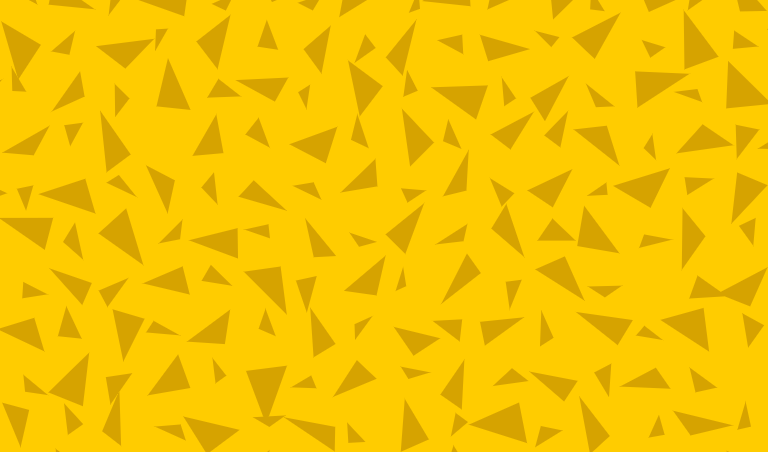
A WebGL 2 fragment shader for this pattern:

```glsl
#version 300 es
precision highp float;
// Flat, sharp triangles scattered over a plain yellow ground.
// A jittered grid alternates large and small triangles, each with a random
// heading and skew; the nearest signed distance gives the smoothed edge.

#define ROWS 9.4            // grid cells per canvas height
#define JITTER 0.36         // spread of the centres, in cells
#define LARGE vec2(0.98, 1.30)
#define SMALL vec2(0.48, 0.80)
#define SLIMNESS vec2(0.32, 0.60)  // height over base length
#define SKEW 0.62           // sideways wander of the apex
#define GAP_CHANCE 0.02     // share of cells left empty
#define GROUND vec3(1.00, 0.80, 0.00)
#define SHARD vec3(0.84, 0.64, 0.00)

uniform vec2 u_resolution;
out vec4 fragColor;

const float TAU = 6.2831853;

// Four random values in 0..1 for a cell and a salt
vec4 hash4(vec2 cell, float salt) {
    vec4 p = fract(vec4(cell.xyx, cell.y + salt) * vec4(0.1031, 0.1030, 0.0973, 0.1099)
                   + salt * 0.137);
    p += dot(p, p.wzxy + 33.33);
    return fract((p.xxyz + p.yzzw) * p.zywx);
}

// Signed distance to the line a-b, positive on the right-hand side
float edgeDistance(vec2 p, vec2 a, vec2 b) {
    vec2 along = normalize(b - a);
    return dot(p - a, vec2(along.y, -along.x));
}

// Triangle with counter-clockwise corners; mitred corners stay sharp
float triangleDistance(vec2 p, vec2 a, vec2 b, vec2 c) {
    return max(edgeDistance(p, a, b), max(edgeDistance(p, b, c), edgeDistance(p, c, a)));
}

// Distance to the triangle that belongs to one grid cell
float shardDistance(vec2 p, vec2 cell) {
    vec4 place = hash4(cell, 3.0);
    vec4 form = hash4(cell, 11.0);
    if (form.w < GAP_CHANCE) return 10.0;

    bool isLarge = mod(cell.x + cell.y, 2.0) < 0.5;
    vec2 sizeRange = isLarge ? LARGE : SMALL;
    float base = mix(sizeRange.x, sizeRange.y, form.x);
    float rise = base * mix(SLIMNESS.x, SLIMNESS.y, form.y);
    float angle = TAU * place.z;
    vec2 heading = vec2(cos(angle), sin(angle));

    // Move into the frame of the base, with the centroid at the cell centre
    vec2 q = p - cell - 0.5 - JITTER * (place.xy - 0.5);
    q = vec2(dot(q, heading), dot(q, vec2(-heading.y, heading.x)));
    vec2 left = vec2(-0.5 * base, 0.0);
    vec2 right = vec2(0.5 * base, 0.0);
    vec2 apex = vec2(SKEW * base * (form.z - 0.5), rise);
    q += (left + right + apex) / 3.0;
    return triangleDistance(q, left, right, apex);
}

void main() {
    vec2 p = gl_FragCoord.xy / u_resolution.y * ROWS + vec2(20.0, 40.0);
    vec2 home = floor(p);

    // Nearest triangle among the neighbouring cells
    float nearest = 10.0;
    for (int y = -1; y <= 1; y++) {
        for (int x = -1; x <= 1; x++) {
            nearest = min(nearest, shardDistance(p, home + vec2(x, y)));
        }
    }

    // Smooth the edge over one pixel
    float coverage = clamp(0.5 - nearest * u_resolution.y / ROWS, 0.0, 1.0);
    fragColor = vec4(mix(GROUND, SHARD, coverage), 1.0);
}
```
